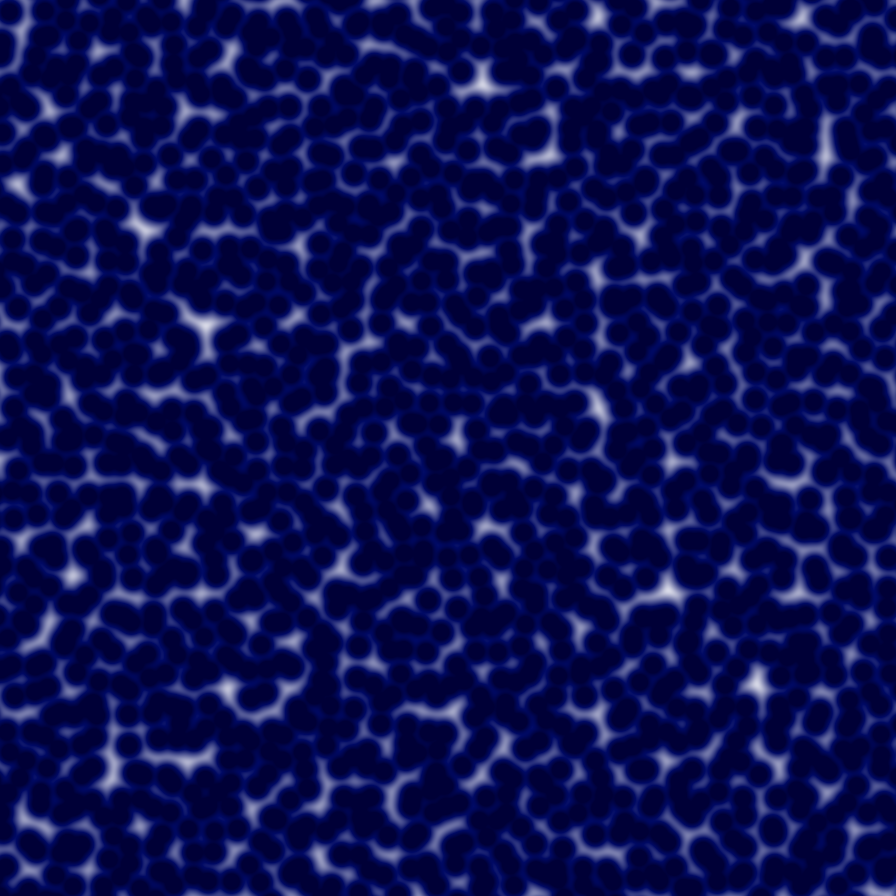
Reproduce this texture procedurally as a WebGL 1 fragment shader.

```glsl
precision highp float;
// Pale, soft-edged web of blobs and threads between round dark blue pits.

#define CELLS 39.0        // pits across the canvas
#define SHARPNESS 9.0     // crispness of the ridges between pits
#define PIT_LEVEL 0.33    // distance at which the pit floor ends
#define WEB_LEVEL 0.515   // distance at which the pale web begins
#define WEB_GAIN 1.75     // brightening of the web with distance
#define PIT_COLOR vec3(0.0, 0.0, 0.215)
#define RIM_COLOR vec3(0.0, 0.035, 0.39)
#define WEB_COLOR vec3(1.0)

uniform vec2 u_resolution;

vec2 hash2(vec2 p) {
  vec2 q = vec2(dot(p, vec2(127.1, 311.7)), dot(p, vec2(269.5, 183.3)));
  return fract(sin(q) * 43758.5453);
}

// Smoothed distance to the nearest point of a jittered grid
float softCellDistance(vec2 p) {
  vec2 cell = floor(p);
  vec2 local = p - cell;
  float sum = 0.0;
  for (int y = -2; y <= 2; y++) {
    for (int x = -2; x <= 2; x++) {
      vec2 offset = vec2(float(x), float(y));
      vec2 toPoint = offset + hash2(cell + offset) - local;
      sum += exp(-SHARPNESS * length(toPoint));
    }
  }
  return -log(sum) / SHARPNESS;
}

void main() {
  vec2 uv = gl_FragCoord.xy / min(u_resolution.x, u_resolution.y);
  float dist = softCellDistance(uv * CELLS);

  // Dark floor to blue rim, then rim to pale web
  float rim = clamp((dist - PIT_LEVEL) / (WEB_LEVEL - PIT_LEVEL), 0.0, 1.0);
  float web = clamp((dist - WEB_LEVEL) * WEB_GAIN, 0.0, 1.0);
  vec3 color = mix(PIT_COLOR, RIM_COLOR, rim);
  color = mix(color, WEB_COLOR, web);

  gl_FragColor = vec4(color, 1.0);
}
```
